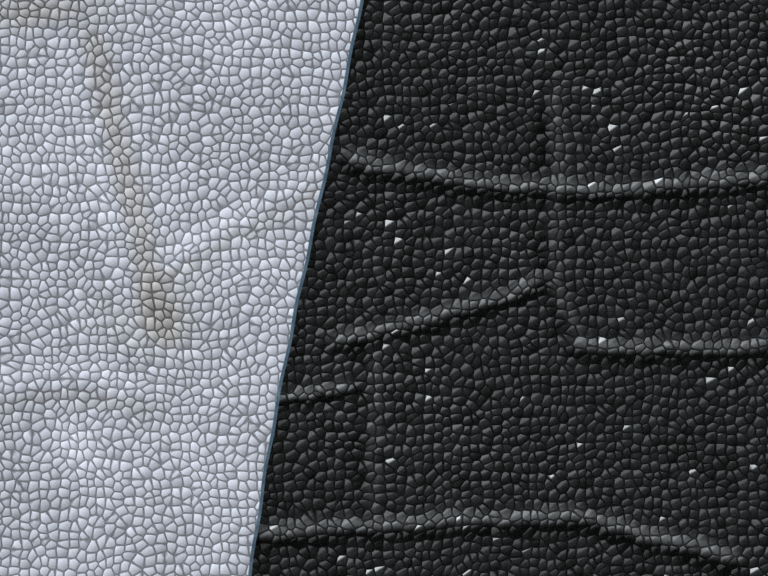
Write a Shadertoy shader that draws this texture.

```glsl
// Two overlapping pieces of pebbled leather, pale over dark, split by a slanted cut.
// Cellular noise makes domed pebbles lit from the upper left; soft relief curves
// add the creases and layered sines vary the tone and bend the grain.

const float PEBBLES = 60.0;   // pebbles per canvas height

vec2 hash2(vec2 c) {
    vec3 q = fract(c.xyx * vec3(0.1031, 0.1030, 0.0973));
    q += dot(q, q.yzx + 33.33);
    return fract((q.xx + q.yz) * q.zy);
}

// Layered rotated sines, roughly -1 to 1
float mottle(vec2 p) {
    float sum = 0.0, amp = 0.5;
    for (int i = 0; i < 4; i++) {
        sum += amp * sin(p.x + 1.7 * sin(p.y)) * cos(p.y * 0.8 + 1.3);
        p = mat2(1.2, 1.5, -1.5, 1.2) * p + 2.1;
        amp *= 0.6;
    }
    return sum;
}

// Nearest pebble: xy = offset from its centre, z = dome height, w = random seed
vec4 pebble(vec2 p) {
    vec2 cell = floor(p), offset = vec2(0.0);
    float nearest = 9.0, second = 9.0, seed = 0.0;
    for (int j = -1; j <= 1; j++) {
        for (int i = -1; i <= 1; i++) {
            vec2 id = cell + vec2(i, j);
            vec2 rnd = hash2(id + 100.0);
            vec2 d = p - id - 0.14 - 0.72 * rnd;
            float dist = length(d);
            if (dist < nearest) {
                second = nearest;
                nearest = dist;
                offset = d;
                seed = fract(rnd.x * 7.3 + rnd.y * 3.1);
            } else {
                second = min(second, dist);
            }
        }
    }
    return vec4(offset, smoothstep(0.0, 0.34, second - nearest), seed);
}

// Bright ridge at height h between x0 and x1, with a shadow under it
float crease(vec2 p, float h, float x0, float x1, float width) {
    float d = (p.y - h) / width;
    float ends = smoothstep(x0 - 0.02, x0 + 0.03, p.x) * (1.0 - smoothstep(x1 - 0.03, x1 + 0.02, p.x));
    return ends * (exp(-d * d) - 0.5 * exp(-(d + 1.7) * (d + 1.7)));
}

float blob(vec2 p, vec2 centre, vec2 radius) {
    vec2 d = (p - centre) / radius;
    return exp(-dot(d, d));
}

float darkRelief(vec2 p) {
    float x = p.x, run = clamp((x - 0.57) / 0.38, 0.0, 1.0);
    float r = crease(p, 0.676 + 0.3 * (x - 1.03) * (x - 1.03), 0.59, 1.4, 0.013);
    r += crease(p, mix(0.415, 0.52, pow(run, 1.4)), 0.57, 0.95, 0.012);
    r += crease(p, 0.400 + 0.25 * (x - 1.16) * (x - 1.16), 0.99, 1.4, 0.013);
    r += crease(p, 0.314 + 0.17 * (x - 0.495), 0.47, 0.62, 0.010);
    r += crease(p, 0.106 - 0.06 * max(0.9 - x, 0.0) - 0.25 * max(x - 1.0, 0.0), 0.42, 1.29, 0.013);
    // Faint upright folds
    r += 0.4 * crease(p.yx, 0.965 + 0.5 * max(0.5 - p.y, 0.0), 0.42, 0.86, 0.014);
    r += 0.3 * crease(p.yx, 0.648, 0.10, 0.43, 0.014);
    return r;
}

float paleRelief(vec2 p) {
    float r = 0.7 * crease(p, 0.56 + 0.58 * (p.x - 0.3), 0.27, 0.57, 0.020);
    r += 0.7 * crease(p, 0.335 + 0.02 * sin(p.x * 14.0), -0.1, 0.28, 0.022);
    r -= 0.7 * crease(p.yx, 0.17 + 0.25 * (0.88 - p.y), 0.40, 0.95, 0.028);
    r += 0.9 * blob(p, vec2(0.12, 0.23), vec2(0.06, 0.045));
    r -= 0.7 * blob(p, vec2(0.26, 0.45), vec2(0.07, 0.06));
    r -= 0.8 * blob(p, vec2(0.06, 0.98), vec2(0.10, 0.03));
    return r;
}

vec3 darkLeather(vec2 p, vec4 grain, float lit, float relief) {
    float gloss = smoothstep(0.04, 0.36, lit) * grain.z;
    float sheen = 0.8 + 0.5 * mottle(p * 5.0) + 0.7 * blob(p, vec2(1.24, 0.87), vec2(0.16, 0.13));
    float tone = mix(0.085, 0.155, grain.z) + 0.13 * lit * grain.z;
    tone += 0.17 * gloss * max(sheen, 0.15) + 0.05 * (grain.w - 0.5);
    tone += relief * (0.09 + 0.12 * grain.z);
    tone += 0.4 * gloss * step(0.975, grain.w);   // scattered sparkles
    return max(tone, 0.045) * vec3(0.97, 1.0, 1.02);
}

vec3 paleLeather(vec2 p, vec4 grain, float lit, float relief) {
    float tone = mix(0.46, 0.74, grain.z) + 0.28 * lit * grain.z;
    tone += 0.05 * mottle(p * 9.0) + 0.05 * (grain.w - 0.5) + 0.10 * relief;
    vec3 tint = mix(vec3(0.97, 1.0, 1.06), vec3(1.0), clamp(-relief, 0.0, 1.0));
    return tone * tint;
}

void mainImage(out vec4 fragColor, in vec2 fragCoord) {
    vec2 p = fragCoord / iResolution.y;
    float pixel = 1.0 / iResolution.y;

    // Grain bent by slow waves
    vec2 bend = 0.012 * vec2(mottle(p * 8.0), mottle(p.yx * 8.0 + 4.0));
    vec4 grain = pebble((p + bend) * PEBBLES);
    float lit = dot(grain.xy, normalize(vec2(-0.5, 0.8)));
    vec2 creased = p + 0.006 * vec2(mottle(p * 31.0), mottle(p * 27.0 + 3.0));

    // Signed distance across the slanted cut, positive on the dark side
    float cutX = 0.434 + 0.194 * p.y - 0.018 * sin(3.1416 * p.y) * (1.0 - p.y);
    float cut = p.x - cutX + 0.0012 * sin(p.y * 43.0);

    vec3 dark = darkLeather(p, grain, lit, darkRelief(creased));
    dark *= 1.0 - 0.45 * exp(-max(cut, 0.0) / 0.012);
    vec3 pale = paleLeather(p, grain, lit, paleRelief(creased));
    vec3 rim = vec3(0.30, 0.38, 0.44) + 0.08 * mottle(p * 60.0);

    vec3 color = mix(pale, rim, smoothstep(-pixel, pixel, cut + 0.003));
    color = mix(color, dark, smoothstep(-pixel, pixel, cut - 0.003));
    color += 0.035 * (hash2(floor(p * 400.0)).x - 0.5);   // fine grit
    fragColor = vec4(clamp(color, 0.0, 1.0), 1.0);
}
```
